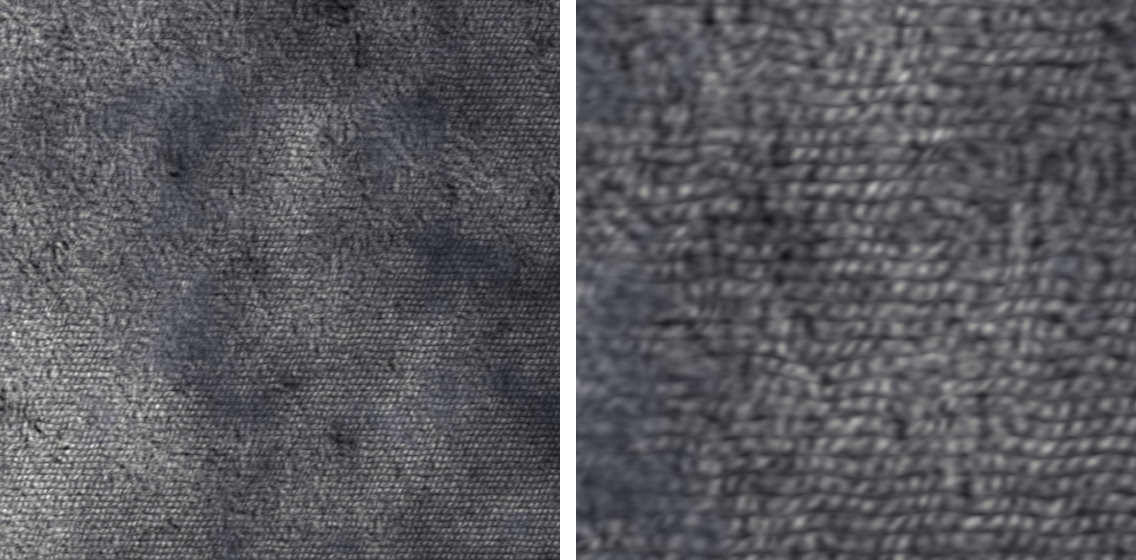
Left, the full canvas; right, a detail of the centre.
Write a WebGL 2 fragment shader that draws this texture.

```glsl
#version 300 es
precision highp float;
// Worn charcoal cloth: slanted woven stitches, brushed nap, cloudy fading and dark stains.

uniform vec2 u_resolution;
out vec4 outColor;

const vec2  STITCHES       = vec2(90.0, 86.0); // stitches across and up the canvas
const float STITCH_SLANT   = 0.45;
const float STITCH_GAP     = 0.36;             // darkening between neighbours in a row
const float STITCH_MEAN    = 0.38;             // average height, removed to keep the tone
const float WEAVE_CONTRAST = 0.72;
const float NAP_SCALE      = 98.0;
const float NAP_ANGLE      = 2.2;
const float NAP_SWIRL      = 2.2;
const float NAP_CONTRAST   = 0.92;
const float GRAIN_CONTRAST = 0.32;
const float BASE_TONE      = 0.355;
const float CLOUD_SCALE    = 3.4;
const float CLOUD_GAIN     = 0.66;
const float CLOUD_CONTRAST = 0.145;
const float SIDE_FADE      = 0.14;             // lighter at the left, darker at the right
const float STAIN_DEPTH    = 0.10;
const vec3  COOL_TINT      = vec3(-0.007, -0.002, 0.012);
const vec3  BLUE_TINT      = vec3(-0.008, -0.006, 0.016);
const vec3  WARM_TINT      = vec3(0.014, 0.009, -0.012);

uint hashBits(ivec2 cell) {
    uint h = uint(cell.x) * 1597334673u ^ uint(cell.y) * 3812015801u;
    h = (h ^ (h >> 16)) * 2146121005u;
    h = (h ^ (h >> 15)) * 2221713035u;
    return h ^ (h >> 16);
}

vec2 gradient(vec2 cell) {
    float angle = 6.28319 * float(hashBits(ivec2(cell)) >> 8) / 16777216.0;
    return vec2(cos(angle), sin(angle));
}

float gradientNoise(vec2 p) {
    vec2 i = floor(p), f = p - i;
    vec2 w = f * f * f * (f * (f * 6.0 - 15.0) + 10.0);
    vec2 e = vec2(1.0, 0.0);
    float bottom = mix(dot(gradient(i), f), dot(gradient(i + e.xy), f - e.xy), w.x);
    float top = mix(dot(gradient(i + e.yx), f - e.yx), dot(gradient(i + e.xx), f - e.xx), w.x);
    return mix(bottom, top, w.y);
}

float fbm(vec2 p) {
    float sum = 0.0, amplitude = 1.0;
    for (int octave = 0; octave < 5; octave++) {
        sum += amplitude * gradientNoise(p);
        p = mat2(1.6, 1.2, -1.2, 1.6) * p + 17.3;
        amplitude *= CLOUD_GAIN;
    }
    return sum;
}

// Plump slanted stitches in staggered rows, lit from above and centred on zero.
float weave(vec2 p, float disorder) {
    vec2 wobble = vec2(gradientNoise(p * 30.0), gradientNoise(p * 30.0 + 40.0));
    vec2 q = p * STITCHES + mix(0.5, 1.3, disorder) * wobble * vec2(1.0, 0.6);
    float row = floor(q.y);
    float y = q.y - row;
    float ridge = sin(3.14159 * pow(y, 1.3));
    float x = q.x + 0.5 * mod(row, 2.0) - STITCH_SLANT * y;
    float stitch = 1.0 - STITCH_GAP + STITCH_GAP * cos(6.28319 * x);
    float unevenness = 1.0 + 0.9 * gradientNoise(q * 0.6 + 300.0);
    return ridge * stitch * unevenness - STITCH_MEAN;
}

// Short flecks: noise averaged along a turning direction.
float nap(vec2 p) {
    float angle = NAP_ANGLE + NAP_SWIRL * gradientNoise(p * 17.0 + 70.0);
    vec2 along = vec2(cos(angle), sin(angle));
    float sum = 0.0;
    for (int i = -1; i <= 1; i++) {
        sum += gradientNoise(p * NAP_SCALE + along * float(i) * 0.45);
    }
    return sum / 3.0;
}

void main() {
    vec2 p = gl_FragCoord.xy / u_resolution.y;

    // Broad fading, clouds and stains
    float clouds = fbm(p * CLOUD_SCALE + 5.0);
    float stain = smoothstep(0.3, 0.75, fbm(p * 5.5 + 31.0));
    float tone = BASE_TONE + CLOUD_CONTRAST * clouds + SIDE_FADE * (0.5 - p.x);
    tone += 0.08 * smoothstep(0.5, 0.0, length(p - vec2(0.0, 0.2)));
    tone -= 0.05 * smoothstep(0.6, 0.0, length(p - vec2(1.0, 1.0)));
    tone = max(tone - STAIN_DEPTH * stain, 0.16);

    // Nap softens the weave towards the upper left and over the stains
    float worn = fbm(p * 5.0 + 90.0) + 0.8 * (p.y - p.x) + 0.1;
    float napAmount = clamp(smoothstep(-0.6, 0.6, worn) + 0.6 * stain, 0.0, 1.0);
    float detail = WEAVE_CONTRAST * weave(p, napAmount) * mix(1.0, 0.45, napAmount);
    detail += NAP_CONTRAST * nap(p) * mix(0.5, 1.1, napAmount) * (1.0 + 0.8 * stain);
    detail += GRAIN_CONTRAST * gradientNoise(p * vec2(130.0, 210.0) + 11.0);

    // Smooth bluish patches, and warmer flecks where the cloth is faded or stained
    float blue = smoothstep(0.1, 0.55, fbm(p * 4.5 + 140.0)) * (1.0 - stain);
    float value = (tone - 0.03 * blue) * (1.0 + detail * (1.0 - 0.3 * blue));
    float warmth = smoothstep(0.38, 0.62, value + 0.12 * stain + 0.1 * (0.5 - p.y));
    vec3 color = value + COOL_TINT + BLUE_TINT * blue + WARM_TINT * warmth;
    outColor = vec4(clamp(color, 0.0, 1.0), 1.0);
}
```
